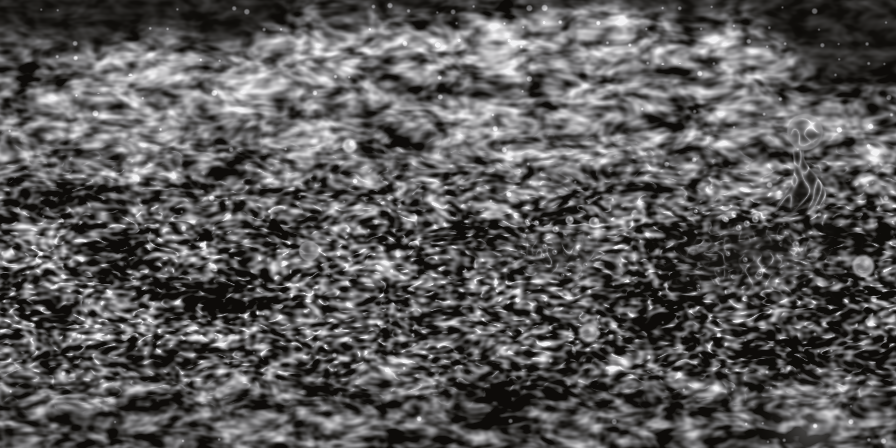
A Shadertoy shader for this texture:

```glsl
// Rain beating on dark running water: stretched, warped gradient noise gives
// the ripples, a focus band sharpens them with ridged glints, and distance
// functions add hollows, drops, spray and one tall column.

float hash(vec2 p) {
    vec3 q = fract(vec3(p.xyx) * 0.1031);
    q += dot(q, q.yzx + 33.33);
    return fract((q.x + q.y) * q.z);
}

vec2 hash2(vec2 p) { return vec2(hash(p), hash(p + 57.3)); }

float slope(vec2 cell, vec2 offset) {
    float a = 6.2832 * hash(cell);
    return dot(vec2(cos(a), sin(a)), offset);
}

float noise(vec2 p) {
    vec2 i = floor(p), f = p - i, e = vec2(1, 0);
    vec2 u = f * f * f * (f * (f * 6.0 - 15.0) + 10.0);
    return mix(mix(slope(i, f), slope(i + e.xy, f - e.xy), u.x),
               mix(slope(i + e.yx, f - e.yx), slope(i + 1.0, f - 1.0), u.x), u.y);
}

float ridge(vec2 p, float sharpness) {
    return pow(max(1.0 - 2.0 * abs(noise(p)), 0.0), sharpness);
}

float bell(float x) { return exp(-x * x); }

// Soft flattened blob: xy centre, z half width
float pool(vec2 p, vec3 blob) {
    return bell(length((p - blob.xy) / (blob.z * vec2(1.0, 0.48))));
}

// Ripple brightness around zero; focus favours the fine octaves
float ripples(vec2 p, float focus) {
    vec2 warp = vec2(noise(p * vec2(9, 17)), noise(p * vec2(8, 15) + 31.0));
    vec2 q = p + warp * vec2(0.025, 0.012);
    float n = 0.36 * noise(q * vec2(5, 13));
    n += mix(0.52, 0.32, focus) * noise(q * vec2(12, 27) + 7.0);
    n += mix(0.62, 0.58, focus) * noise(q * vec2(25, 48) + 19.0);
    n += mix(0.30, 0.72, focus) * noise(q * vec2(50, 88) + 43.0);
    float glint = ridge(q * vec2(27, 52) + 71.0, 4.0);
    float breakup = smoothstep(0.0, 0.35, noise(q * vec2(43, 75) + 3.0));
    return n + focus * (0.65 * glint * breakup - 0.05);
}

// Clear drop: lensed centre, pale rim and an upper highlight
float paintDrop(float light, vec2 p, vec2 centre, float radius, float blur, float glow) {
    vec2 q = p - centre;
    float d = length(q) - radius;
    float body = 1.0 - smoothstep(-blur, blur, d);
    float rim = bell(d / (0.22 * radius + blur));
    float spark = bell(length(q - radius * 0.3) / (0.35 * radius));
    light = mix(light, 0.18 + glow * 0.55, body * 0.65);
    return light + (rim * 0.22 + spark * 0.35) * body;
}

// One random fleck in each cell of a grid
float flecks(vec2 p, float cells, float amount, float blur) {
    vec2 id = floor(p * cells);
    vec2 centre = (id + 0.25 + 0.5 * hash2(id)) / cells;
    float radius = mix(0.05, 0.17, pow(hash(id + 11.0), 3.0)) / cells;
    float shape = 1.0 - smoothstep(radius - blur, radius + blur, length(p - centre));
    return shape * step(hash(id + 91.0), amount);
}

// Drops and broken threads thrown up around a centre
float paintSpray(float light, vec2 p, vec2 centre, float spread, float blur) {
    float threads = ridge(p * vec2(44, 34) + 5.0 * centre, 4.0)
                  * smoothstep(-0.2, 0.3, noise(p * vec2(35, 28)));
    light = mix(light, 0.1 + 0.8 * threads, 0.65 * pool(p, vec3(centre, spread)));
    for (int i = 0; i < 12; i++) {
        vec2 h = hash2(centre * 40.0 + float(i) * 3.7);
        vec2 at = centre + (h - vec2(0.5, 0.35)) * spread * vec2(2.0, 1.6);
        light = paintDrop(light, p, at, mix(0.004, 0.012, h.x * h.y), blur, h.y * 0.7);
    }
    return light;
}

// Rising neck of water with a round bead on top
float paintColumn(float light, vec2 p, vec2 foot, float height, float blur) {
    float t = (p.y - foot.y) / height;
    float x = p.x - foot.x - 0.012 * sin(t * 5.0) - 0.01 * t;
    float d = abs(x) - mix(0.052, 0.012, smoothstep(0.0, 0.85, t));
    float inside = (1.0 - smoothstep(-blur, blur, d)) * smoothstep(-0.15, 0.15, t)
                 * (1.0 - smoothstep(0.9, 1.0, t));
    float streak = ridge(vec2(x * 45.0, p.y * 22.0), 3.0);
    light = mix(light, 0.06 + 0.6 * streak + 0.3 * bell(d / 0.005), inside * 0.85);
    vec2 bead = foot + vec2(0.012, height + 0.035);
    light = paintDrop(light, p, bead, 0.04, blur, 0.1);
    float curl = ridge((p - bead) * 34.0 + 2.0, 4.0);
    return light + 0.35 * curl * (1.0 - smoothstep(0.025, 0.036, length(p - bead)));
}

void mainImage(out vec4 fragColor, in vec2 fragCoord) {
    vec2 p = fragCoord / iResolution.xy * vec2(2, 1);
    float blur = max(0.0025, 0.8 / iResolution.y);
    float focus = smoothstep(0.04, 0.24, p.y) * (1.0 - smoothstep(0.42, 0.78, p.y));

    // Pale far water, darker foreground, hollows and sheens
    float light = 0.34 + 0.11 * smoothstep(0.46, 0.72, p.y) - 0.06 * smoothstep(0.2, 0.0, p.y);
    vec3 hollows[14] = vec3[14](vec3(0.21, 0.56, 0.12), vec3(0.62, 0.48, 0.08),
        vec3(1.04, 0.46, 0.1), vec3(1.25, 0.52, 0.07), vec3(0.87, 0.65, 0.09),
        vec3(0.5, 0.33, 0.12), vec3(0.26, 0.43, 0.09), vec3(1.6, 0.43, 0.12),
        vec3(1.5, 0.28, 0.15), vec3(1.86, 0.25, 0.17), vec3(1.93, 0.46, 0.14),
        vec3(0.06, 0.84, 0.12), vec3(1.1, 0.13, 0.15), vec3(1.95, 0.78, 0.13));
    vec3 sheens[6] = vec3[6](vec3(0.3, 0.74, 0.2), vec3(0.62, 0.83, 0.2),
        vec3(1.1, 0.6, 0.16), vec3(1.28, 0.88, 0.2), vec3(1.6, 0.93, 0.1), vec3(0.72, 0.38, 0.13));
    for (int i = 0; i < 14; i++) light -= 0.23 * pool(p, hollows[i]);
    for (int i = 0; i < 6; i++) light += 0.1 * pool(p, sheens[i]);
    light += 0.95 * ripples(p, focus);

    // Shadowed far bank, dipping at the right corner
    float bank = 0.9 + 0.08 * smoothstep(0.2, 1.0, p.x) - 0.16 * smoothstep(1.65, 1.85, p.x)
               + 0.06 * noise(p * vec2(5, 9));
    float shade = smoothstep(bank - 0.05, bank + 0.05, p.y);
    light = mix(light, 0.05 + 0.2 * max(light - 0.2, 0.0), shade * 0.95);
    light = max(light, 0.045);

    // Rain, splashes and large drops
    float rain = mix(0.06, 0.3, max(smoothstep(0.75, 1.0, p.y), smoothstep(1.5, 1.9, p.x)));
    light += 0.35 * flecks(p, 26.0, rain, blur);
    light = paintSpray(light, p, vec2(1.68, 0.42), 0.13, blur);
    light = paintSpray(light, p, vec2(1.25, 0.43), 0.08, blur);
    light = paintColumn(light, p, vec2(1.785, 0.54), 0.13, blur);
    light = paintDrop(light, p, vec2(1.927, 0.406), 0.024, blur * 2.0, 0.75);
    light = paintDrop(light, p, vec2(0.78, 0.675), 0.015, blur * 2.0, 1.0);
    light = paintDrop(light, p, vec2(0.69, 0.44), 0.022, blur, 0.25);
    light = paintDrop(light, p, vec2(1.315, 0.258), 0.022, blur * 2.5, 0.7);
    light += 0.22 * bell(length(p - vec2(1.81, 0.05)) / 0.063);

    // Neutral highlights, faintly warm shadows
    light = clamp(light, 0.03, 0.95);
    vec3 warm = vec3(0.006, 0.0, -0.01), cool = vec3(0.0, -0.002, 0.005);
    fragColor = vec4(light + mix(warm, cool, smoothstep(0.05, 0.5, light)), 1.0);
}
```
